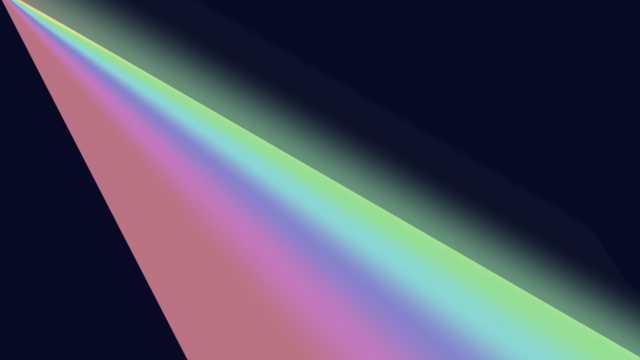
A WebGL 2 fragment shader for this background:

```glsl
#version 300 es
precision highp float;
// A fan of spectral light falling from the top left corner, with a soft green halo.

#define LEFT_EDGE vec2(0.005, 0.516)   // start at the top, run per unit of depth
#define RIGHT_EDGE vec2(0.058, 1.733)
#define HALO_WIDTH 0.165
#define HAZE_WIDTH 0.255
#define WARM_SHIFT 0.35                // extra spectrum near the apex
#define WARM_DEPTH 0.105
#define GRAIN 0.008

uniform vec2 u_resolution;
out vec4 fragColor;

const vec3 NIGHT = vec3(0.028, 0.034, 0.145);
const vec3 HAZE = vec3(0.050, 0.066, 0.160);
const vec3 HALO = vec3(0.41, 0.59, 0.49);
const vec3 WARM_HALO = vec3(0.56, 0.50, 0.48);

const vec3 ROSE = vec3(0.73, 0.45, 0.51);
const vec3 MAGENTA = vec3(0.76, 0.47, 0.74);
const vec3 VIOLET = vec3(0.52, 0.51, 0.80);
const vec3 CYAN = vec3(0.54, 0.84, 0.83);
const vec3 GREEN = vec3(0.58, 0.87, 0.58);
const vec3 YELLOW = vec3(0.86, 0.88, 0.60);
const vec3 CORAL = vec3(0.90, 0.58, 0.56);

float hash(vec2 p) {
    vec3 q = fract(p.xyx * 0.1031);
    q += dot(q, q.yzx + 33.33);
    return fract((q.x + q.y) * q.z);
}

// Colour across the fan: 0 is the left edge, 1 the right edge.
vec3 spectrum(float t) {
    vec3 c = mix(ROSE, MAGENTA, smoothstep(0.23, 0.42, t));
    c = mix(c, VIOLET, smoothstep(0.40, 0.60, t));
    c = mix(c, CYAN, smoothstep(0.58, 0.77, t));
    c = mix(c, GREEN, smoothstep(0.77, 0.94, t));
    c = mix(c, YELLOW, smoothstep(0.96, 1.13, t));
    return mix(c, CORAL, smoothstep(1.13, 1.30, t));
}

void main() {
    vec2 p = gl_FragCoord.xy / u_resolution.y;
    float depth = 1.0 - p.y;
    float pixel = 1.0 / u_resolution.y;

    // Signed distances to the two edges of the fan
    float left = LEFT_EDGE.x + LEFT_EDGE.y * depth;
    float right = RIGHT_EDGE.x + RIGHT_EDGE.y * depth;
    float insideLeft = (p.x - left) / length(vec2(1.0, LEFT_EDGE.y));
    float outside = (p.x - right) / length(vec2(1.0, RIGHT_EDGE.y));

    // Faint haze, narrowing at the far end
    float hazeWidth = HAZE_WIDTH - 0.085 * smoothstep(1.62, 1.76, p.x);
    float haze = 1.0 - smoothstep(hazeWidth - 0.02, hazeWidth, outside);
    vec3 color = mix(NIGHT, HAZE, haze);

    // Halo beyond the right edge
    vec3 haloColor = mix(HALO, WARM_HALO, exp(-6.0 * p.x));
    float halo = 1.0 - smoothstep(-0.01, HALO_WIDTH, outside);
    color = mix(color, haloColor, halo);

    // Spectral fan with a thin bright rim
    float across = clamp((p.x - left) / (right - left), 0.0, 1.0);
    float warm = WARM_SHIFT * across * exp(-depth / WARM_DEPTH);
    vec3 fan = spectrum(across + warm);
    fan += vec3(0.05, 0.02, -0.02) * exp(min(outside, 0.0) / 0.008);
    color = mix(color, fan, smoothstep(pixel, -pixel, outside));

    // Night left of the fan
    color = mix(NIGHT, color, smoothstep(-pixel, pixel, insideLeft));

    // Fine grain on the lit parts
    float grain = hash(floor(p * 288.0)) - 0.5;
    color += GRAIN * grain * smoothstep(0.1, 0.4, color.g);
    fragColor = vec4(color, 1.0);
}
```
